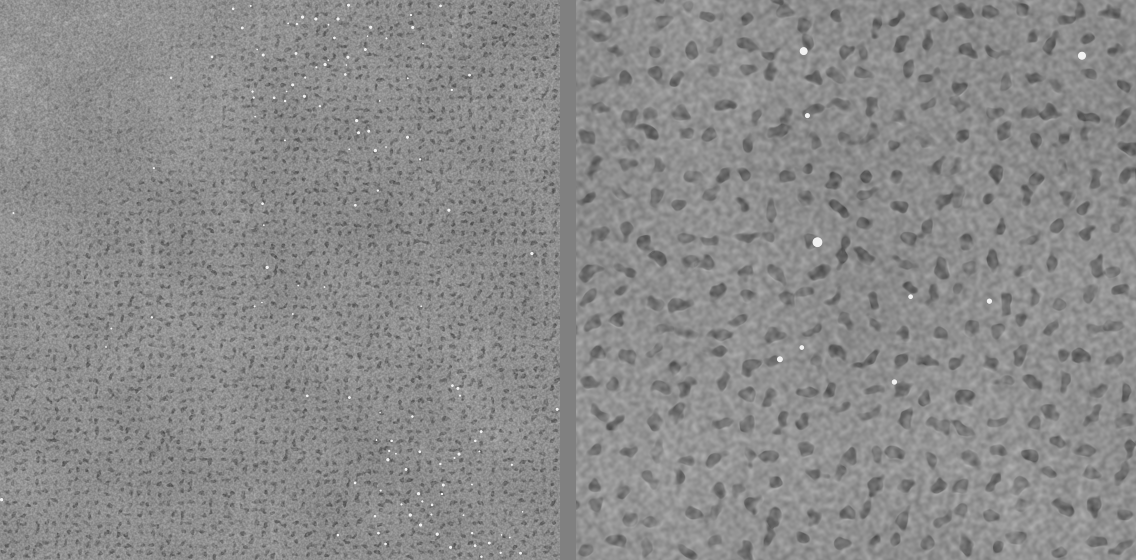
Left: the whole. Right: its middle third, enlarged.
Write a WebGL 2 fragment shader that draws this texture.

```glsl
#version 300 es
precision highp float;
// Grey grained sheet pitted with small ragged dents and a few bright holes.
// Dents and holes sit on jittered grids; gradient noise gives the grain,
// the cloudy shading, the faint upright streaks and the ragged dent edges.

uniform vec2 u_resolution;
out vec4 fragColor;

vec2 hash2(vec2 cell) {
    vec3 q = fract(cell.xyx * vec3(0.1031, 0.1030, 0.0973));
    q += dot(q, q.yzx + 33.33);
    return fract((q.xx + q.yz) * q.zy);
}

mat2 rotation(float angle) {
    float c = cos(angle), s = sin(angle);
    return mat2(c, -s, s, c);
}

float cornerSlope(vec2 cell, vec2 offset) {
    float angle = 6.2832 * hash2(cell + 71.0).x;
    return dot(vec2(cos(angle), sin(angle)), offset);
}

// Gradient noise, roughly -0.7 to 0.7
float gradientNoise(vec2 p) {
    vec2 i = floor(p), f = fract(p);
    vec2 u = f * f * f * (f * (f * 6.0 - 15.0) + 10.0);
    vec2 e = vec2(1.0, 0.0);
    return mix(mix(cornerSlope(i, f), cornerSlope(i + e.xy, f - e.xy), u.x),
               mix(cornerSlope(i + e.yx, f - e.yx), cornerSlope(i + e.xx, f - e.xx), u.x), u.y);
}

// Soft patch of influence around a centre
float patchAt(vec2 p, vec2 centre, vec2 radii) {
    vec2 q = (p - centre) / radii;
    return exp(-dot(q, q));
}

float holeDensity(vec2 p) {
    return 0.004
        + 0.30 * patchAt(p, vec2(0.58, 0.90), vec2(0.14, 0.16))
        + 0.32 * patchAt(p, vec2(0.76, 0.15), vec2(0.10, 0.13))
        + 0.25 * patchAt(p, vec2(0.89, 0.02), vec2(0.05, 0.04))
        + 0.20 * patchAt(p, vec2(0.52, 0.48), vec2(0.05, 0.06));
}

void main() {
    const float CELLS = 54.0;
    vec2 p = gl_FragCoord.xy / u_resolution.y;
    float pixel = CELLS / u_resolution.y;
    vec2 grid = p * CELLS;
    vec2 home = floor(grid);

    // Worn, paler region towards the upper left
    float worn = smoothstep(0.25, 0.95, p.y - p.x + 0.25 * gradientNoise(p * 5.0));

    // Ground: clouds, upright streaks and fine grain
    float clouds = 0.035 * gradientNoise(p * 4.0 + 3.0) + 0.035 * gradientNoise(p * 11.0 + 9.0);
    float streaks = max(gradientNoise(p * vec2(75.0, 14.0)), 0.0)
                  * smoothstep(0.0, 0.4, gradientNoise(p * vec2(9.0, 7.0) + 21.0));
    vec2 grainPoint = rotation(0.6) * p;
    float grain = 0.10 * gradientNoise(grainPoint * 190.0 + 300.0)
                + 0.08 * gradientNoise(grainPoint.yx * 310.0 + 500.0);
    float tone = 0.561 + clouds + 0.09 * streaks + grain + 0.015 * worn;

    // Noise that frays the dent edges and mottles their insides
    float fray = gradientNoise(p * 170.0 + 40.0);
    float mottle = gradientNoise(p * 210.0 + 90.0);

    float dents = 0.0, glints = 0.0, holes = 0.0;
    for (int y = -1; y <= 1; y++) {
        for (int x = -1; x <= 1; x++) {
            vec2 cell = home + vec2(x, y);
            vec2 place = hash2(cell + 11.0);
            vec2 form = hash2(cell + 137.0);
            vec2 look = hash2(cell + 263.0);

            // Bent ellipse, mostly leaning up to the right
            vec2 q = grid - cell - 0.5 - 0.62 * (place - 0.5);
            q = rotation(0.5 + 2.4 * (form.x - 0.5)) * q;
            q.y += 1.6 * (look.x - 0.5) * q.x * q.x;
            vec2 axes = vec2(mix(0.21, 0.36, form.y), mix(0.13, 0.22, look.x));
            float edge = (length(q / axes) - 1.0) * axes.y + 0.17 * fray;
            float soft = 0.03 + 0.6 * pixel;
            float cover = 1.0 - smoothstep(-soft, soft, edge);

            // Worn dents fade, and some turn pale
            float depth = -0.15 * mix(0.65, 1.15, look.y) * (1.0 - 0.65 * worn);
            depth = mix(depth, 0.06, worn * step(0.62, look.y));
            dents += cover * depth * (1.0 + 0.8 * mottle);

            // Thin lit rim along the lower side
            float rim = (length((q + vec2(0.0, axes.y)) / vec2(0.20, 0.06)) - 1.0) * 0.06;
            glints = max(glints, look.x * (1.0 - smoothstep(-soft, soft, rim + 0.08 * fray)));

            // Rare bright round hole
            vec2 chance = hash2(cell + 401.0);
            vec2 spot = grid - cell - 0.15 - 0.7 * hash2(cell + 523.0);
            float present = step(chance.x, holeDensity((cell + 0.5) / CELLS));
            float radius = mix(0.07, 0.16, chance.y);
            float hole = 1.0 - smoothstep(-0.6 * pixel, 0.6 * pixel, length(spot) - radius);
            holes = max(holes, present * hole);
        }
    }

    tone += max(dents, -0.19) + 0.06 * glints;
    tone = mix(tone, 0.95, holes);
    fragColor = vec4(vec3(clamp(tone, 0.0, 1.0)), 1.0);
}
```
